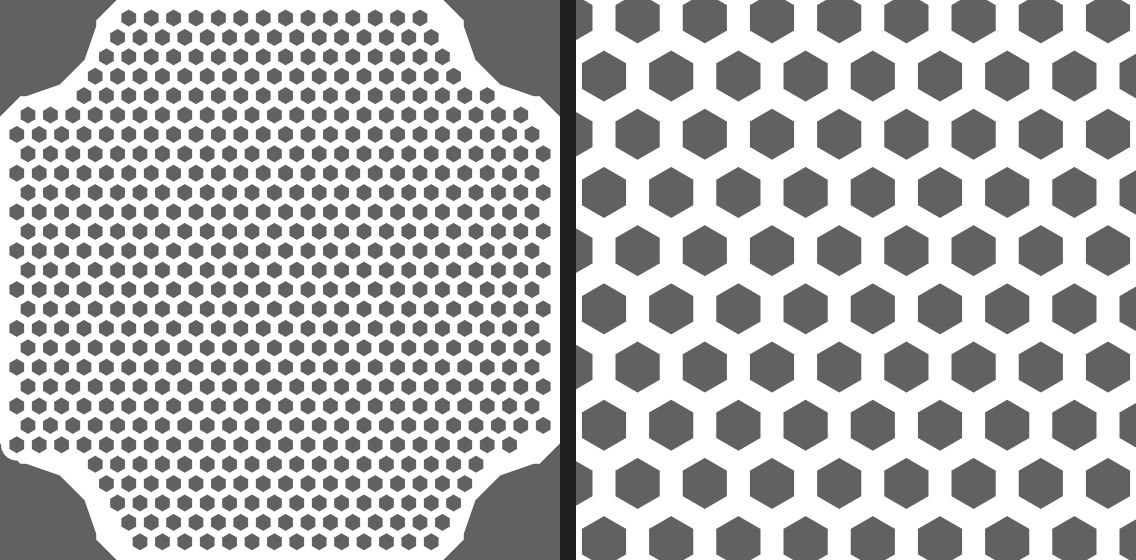
Left: the whole. Right: its middle third, enlarged.
A Shadertoy shader for this pattern:

```glsl
// White plate with scalloped corners, perforated by a staggered grid of hexagonal holes.

const vec3 PLATE_COLOR = vec3(1.0);
const vec3 DARK_COLOR = vec3(0.38);

const float PITCH = 0.04;                     // spacing of holes along a row
const float HOLE_APOTHEM = 0.01315;           // half width across the flats
const vec2 FIRST_HOLE = vec2(0.05, 0.0325);   // a hole of the lowest row
const float BORDER_MARGIN = 0.02;             // least hole distance to the canvas border
const float CORNER_MARGIN = 0.0273;           // least hole distance to a corner notch

const float NOTCH_DIAGONAL = 0.1823;          // notch sides, as distances from the corner
const float NOTCH_SLANT = 0.1777;
const float NOTCH_SIDE = 0.1719;
const float NOTCH_FLARE = 0.1473;
const vec2 SLANT_NORMAL = vec2(0.9446, 0.3285);

const vec2 RIM_CELL = vec2(-0.5, 5.0);        // extra hole with its own rim
const float RIM_RADIUS = 0.028;
const vec2 BLANK_CELL_A = vec2(2.0, 4.0);     // cells left solid
const vec2 BLANK_CELL_B = vec2(22.5, 5.0);

const float SQRT3 = 1.7320508;

// Centre of a hole from its column and row
vec2 cellCenter(vec2 cell) {
    return FIRST_HOLE + PITCH * cell * vec2(1.0, 0.5 * SQRT3);
}

// Centre of the hole nearest to p in two interleaved rectangular grids
vec2 nearestCenter(vec2 p) {
    vec2 period = PITCH * vec2(1.0, SQRT3);
    vec2 g = (p - FIRST_HOLE) / period;
    vec2 a = floor(g + 0.5) * period + FIRST_HOLE;
    vec2 b = (floor(g) + 0.5) * period + FIRST_HOLE;
    return distance(p, a) < distance(p, b) ? a : b;
}

bool isCell(vec2 center, vec2 cell) {
    return distance(center, cellCenter(cell)) < 0.5 * PITCH;
}

// Distances to the nearest vertical and horizontal borders
vec2 foldToCorner(vec2 p) {
    return 0.5 - abs(p - 0.5);
}

// Signed distance to the corner notches, negative inside
float notchDistance(vec2 p) {
    vec2 q = foldToCorner(p);
    q = vec2(max(q.x, q.y), min(q.x, q.y));
    float diagonal = (q.x + q.y) * sqrt(0.5);
    float body = max(diagonal - NOTCH_DIAGONAL, dot(q, SLANT_NORMAL) - NOTCH_SLANT);
    body = max(body, q.x - NOTCH_SIDE);
    return min(body, diagonal - NOTCH_FLARE);
}

// Signed distance to a hexagon with upright sides
float hexDistance(vec2 p) {
    p = abs(p);
    return max(p.x, 0.5 * p.x + 0.5 * SQRT3 * p.y) - HOLE_APOTHEM;
}

bool hasHole(vec2 center) {
    vec2 border = foldToCorner(center);
    bool fits = min(border.x, border.y) > BORDER_MARGIN
             && notchDistance(center) > CORNER_MARGIN;
    bool blank = isCell(center, BLANK_CELL_A) || isCell(center, BLANK_CELL_B);
    return (fits && !blank) || isCell(center, RIM_CELL);
}

void mainImage(out vec4 fragColor, in vec2 fragCoord) {
    vec2 p = fragCoord / iResolution.xy;
    float blur = 0.6 / min(iResolution.x, iResolution.y);

    // Notches, cut back by the rim of the extra hole
    float dark = max(notchDistance(p), RIM_RADIUS - distance(p, cellCenter(RIM_CELL)));

    // Holes
    vec2 center = nearestCenter(p);
    if (hasHole(center)) dark = min(dark, hexDistance(p - center));

    fragColor = vec4(mix(DARK_COLOR, PLATE_COLOR, smoothstep(-blur, blur, dark)), 1.0);
}
```
